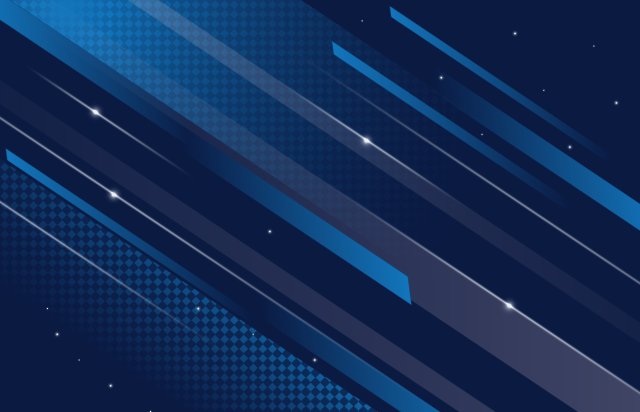
A WebGL 1 fragment shader for this background:

```glsl
precision highp float;

uniform vec2 u_resolution;

// Lengths are in canvas heights, with y measured down from the top
const vec3 NAVY = vec3(0.040, 0.100, 0.255);
const vec3 BLUE = vec3(0.070, 0.460, 0.735);
const vec3 VEIL = vec3(0.85, 0.75, 0.80);
const vec3 LIGHT = vec3(0.92, 0.94, 0.97);
const float SLOPE = 0.67;
const float END_SKEW = 0.14;
const float DIAMOND_PITCH = 0.0232;
const float DIAMOND_RADIUS = 0.46;
const float LINE_WIDTH = 0.0023;
const float FLARE_RADIUS = 0.022;
const float STAR_RADIUS = 0.0085;
const int STARS_PER_GROUP = 8;
const vec2 PANEL_GLOW = vec2(0.16, 0.02);

float pixelSize;

float above(float d) {
  return smoothstep(-pixelSize, pixelSize, d);
}

float band(float s, float top, float bottom) {
  return above(s - top) * above(bottom - s);
}

// Slanted bar that is full at one end and fades toward the other
float streak(vec2 q, float top, float bottom, float full, float faded) {
  float x = q.x - END_SKEW * (q.y - top);
  float ramp = clamp((x - faded) / (full - faded), 0.0, 1.0);
  return band(q.y, top, bottom) * ramp * above((full - x) * sign(full - faded));
}

float veil(vec2 q, float top, float bottom, float leftAlpha, float rightAlpha) {
  return band(q.y, top, bottom) * mix(leftAlpha, rightAlpha, clamp(q.x / 1.55, 0.0, 1.0));
}

// Thin ray, strongest at its peak
float ray(vec2 q, float offset, float start, float peak, float end) {
  float d = (q.y - offset) / (LINE_WIDTH + 0.5 * pixelSize);
  float along = smoothstep(start, peak, q.x) * (1.0 - smoothstep(peak, end, q.x));
  return exp(-d * d) * along;
}

float glow(vec2 p, vec2 center, float radius) {
  float r = length(p - center) / radius;
  return 0.55 * exp(-4.0 * r * r) + 0.6 * exp(-22.0 * r * r);
}

float diamonds(vec2 p) {
  vec2 cell = abs(fract(p / DIAMOND_PITCH) - 0.5);
  float edge = pixelSize / DIAMOND_PITCH;
  return 1.0 - smoothstep(-edge, edge, cell.x + cell.y - DIAMOND_RADIUS);
}

// Scatter stars in a box, crowding them along x by a power
float stars(vec2 p, vec2 corner, vec2 size, float crowding, float phase, float stride) {
  float sum = 0.0;
  for (int i = 0; i < STARS_PER_GROUP; i++) {
    float n = float(i);
    vec2 place = vec2(pow(n / float(STARS_PER_GROUP - 1), crowding), fract(phase + stride * n));
    float radius = STAR_RADIUS * mix(0.5, 1.0, mod(n, 2.0));
    sum += glow(p, corner + size * place, radius);
  }
  return sum;
}

void main() {
  pixelSize = 1.0 / u_resolution.y;
  vec2 p = vec2(gl_FragCoord.x, u_resolution.y - gl_FragCoord.y) * pixelSize;
  vec2 q = vec2(p.x, p.y - SLOPE * p.x);
  float pattern = diamonds(p);
  vec3 color = NAVY;

  // Patterned panels
  float reach = max(0.0, 1.0 - distance(p, PANEL_GLOW) / 1.1);
  float upper = reach * reach + 0.2 * pattern * reach;
  color = mix(color, BLUE, min(upper, 1.0) * band(q.y, -0.49, -0.016));
  float depth = clamp(1.0 - (q.y - 0.385) / 0.32, 0.0, 1.0);
  float lower = depth * mix(0.4, 1.0, clamp(p.x / 0.9, 0.0, 1.0));
  color = mix(color, BLUE, lower * mix(0.2, 0.8, pattern) * above(q.y - 0.385));

  // Pale translucent bands
  color = mix(color, VEIL, veil(q, -0.258, -0.208, 0.24, 0.05));
  color = mix(color, VEIL, veil(q, 0.194, 0.253, 0.04, 0.23));
  color = mix(color, VEIL, veil(q, -0.087, 0.060, 0.0, 0.26));

  // Blue streaks, the central one lying on a navy base
  color = mix(color, NAVY, band(q.y, 0.008, 0.071) * above(0.99 - q.x + END_SKEW * (q.y - 0.008)));
  float bars = streak(q, 0.008, 0.071, 0.99, 0.43);
  bars = max(bars, streak(q, -0.016, 0.048, -0.05, 0.47));
  bars = max(bars, streak(q, -0.440, -0.411, 0.806, 1.39));
  bars = max(bars, streak(q, -0.619, -0.595, 0.946, 1.49));
  bars = max(bars, streak(q, -0.546, -0.481, 1.60, 1.04));
  bars = max(bars, streak(q, 0.351, 0.377, 0.014, 0.62));
  bars = max(bars, streak(q, 0.284, 0.348, 1.20, 0.62));
  color = mix(color, BLUE, bars);

  // Rays of light
  float rays = 0.6 * ray(q, 0.286, -0.6, 0.276, 1.10);
  rays += 0.6 * ray(q, 0.117, 0.05, 0.232, 0.49);
  rays += 0.6 * ray(q, -0.256, 0.665, 0.891, 1.14);
  rays += 0.65 * ray(q, -0.087, 0.74, 1.236, 2.0);
  rays += 0.5 * ray(q, -0.353, 0.67, 1.3, 2.2);
  rays += 0.55 * ray(q, 0.490, -0.5, 0.08, 0.58);

  // Flares and stars
  float sparks = glow(p, vec2(0.232, 0.272), FLARE_RADIUS);
  sparks += glow(p, vec2(0.276, 0.473), FLARE_RADIUS);
  sparks += glow(p, vec2(0.889, 0.342), FLARE_RADIUS);
  sparks += glow(p, vec2(1.236, 0.742), FLARE_RADIUS);
  sparks += glow(p, vec2(0.655, 0.562), STAR_RADIUS);
  sparks += stars(p, vec2(0.879, 0.020), vec2(0.617, 0.383), 0.6, 0.08, 0.36);
  sparks += stars(p, vec2(0.115, 0.696), vec2(0.649, 0.312), 1.7, 0.17, 0.2);
  color = mix(color, LIGHT, min(rays + sparks, 1.0));

  gl_FragColor = vec4(color, 1.0);
}
```
